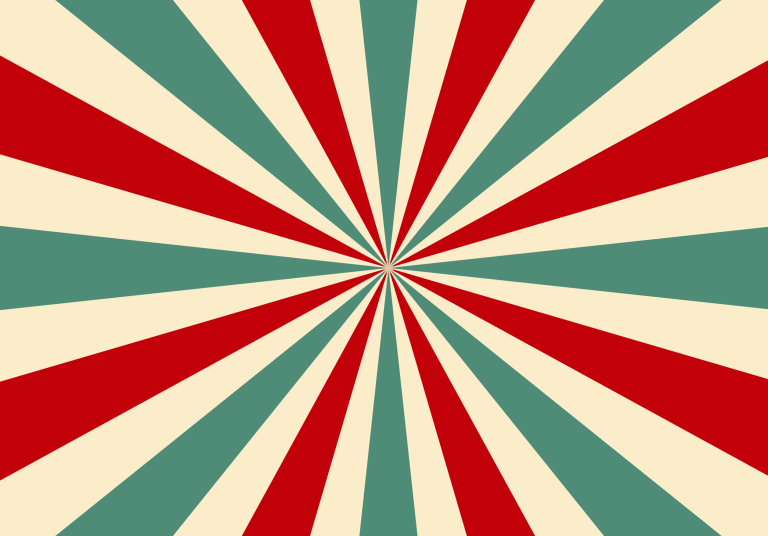
This background is drawn by a Shadertoy shader. Its source:

```glsl
// Retro sunburst: alternating green and red rays on cream, meeting at a pale hub.

#define CENTER vec2(0.5058, 0.5) // burst centre, as a fraction of the canvas
#define RAY_COUNT 16.0           // coloured rays around the circle
#define RAY_FILL 0.55            // share of each sector that is coloured
#define HUB_RADIUS 0.014         // pale dot, in canvas heights
#define EDGE_SOFTNESS 0.0011     // half width of the edge blend, in canvas heights
#define CREAM vec3(0.984, 0.925, 0.792)
#define GREEN vec3(0.310, 0.550, 0.470)
#define RED vec3(0.760, 0.000, 0.040)
#define HUB_COLOR vec3(0.880, 0.780, 0.660)

const float TAU = 6.2831853;

void mainImage(out vec4 fragColor, in vec2 fragCoord) {
    // Position from the burst centre, in canvas heights
    vec2 p = (fragCoord - CENTER * iResolution.xy) / iResolution.y;
    float radius = length(p);
    float turn = radius > 0.0 ? atan(p.y, p.x) / TAU : 0.0;

    // Nearest ray and the signed angular offset from its axis
    float sector = turn * RAY_COUNT;
    float rayIndex = floor(sector + 0.5);
    float offset = abs(sector - rayIndex);

    // Signed distance to the ray edge, positive inside the ray
    float edgeAngle = (0.5 * RAY_FILL - offset) * TAU / RAY_COUNT;
    float edgeDistance = radius * sin(edgeAngle);
    float blend = max(EDGE_SOFTNESS, 0.7 / iResolution.y);
    float coverage = smoothstep(-blend, blend, edgeDistance);

    // Even rays are green, odd rays are red
    vec3 rayColor = mix(GREEN, RED, mod(rayIndex, 2.0));
    vec3 color = mix(CREAM, rayColor, coverage);

    // Soft pale hub where the rays converge
    float hub = 1.0 - smoothstep(0.25 * HUB_RADIUS, HUB_RADIUS, radius);
    color = mix(color, HUB_COLOR, hub);

    fragColor = vec4(color, 1.0);
}
```
